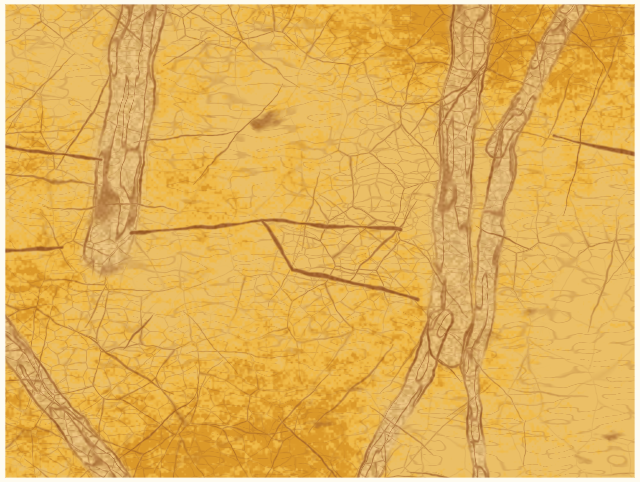
A WebGL 2 fragment shader for this texture:

```glsl
#version 300 es
precision highp float;

uniform vec2 u_resolution;
out vec4 fragColor;

const vec3 ORANGE = vec3(0.86, 0.60, 0.16);
const vec3 GOLD = vec3(0.94, 0.73, 0.28);
const vec3 PALE = vec3(0.92, 0.75, 0.40);
const vec3 BEIGE = vec3(0.87, 0.72, 0.48);
const vec3 BROWN = vec3(0.61, 0.36, 0.16);
const vec3 MARGIN = vec3(0.995, 0.985, 0.94);

// Band and crack ends: start xy, finish xy
const vec4 BANDS[7] = vec4[7](
  vec4(0.300, 1.02, 0.225, 0.49), vec4(0.975, 1.02, 0.930, 0.28),
  vec4(0.920, 0.34, 0.750, -0.02), vec4(1.070, 0.75, 0.975, 0.25),
  vec4(0.975, 0.27, 0.990, -0.02), vec4(-0.02, 0.33, 0.260, -0.02),
  vec4(1.040, 0.70, 1.200, 0.99));
const float BAND_WIDTHS[7] = float[7](0.060, 0.047, 0.028, 0.026, 0.018, 0.036, 0.026);
const vec4 CRACKS[7] = vec4[7](
  vec4(0.00, 0.48, 0.130, 0.490), vec4(0.27, 0.515, 0.55, 0.545),
  vec4(0.55, 0.545, 0.83, 0.525), vec4(0.55, 0.545, 0.60, 0.440),
  vec4(0.60, 0.44, 0.870, 0.380), vec4(0.00, 0.700, 0.21, 0.665),
  vec4(1.15, 0.72, 1.330, 0.675));

float hash(vec2 p) {
  return fract(sin(dot(p, vec2(127.1, 311.7))) * 43758.55);
}

float noise(vec2 p) {
  vec2 cell = floor(p), f = fract(p);
  f = f * f * (3.0 - 2.0 * f);
  float low = mix(hash(cell), hash(cell + vec2(1, 0)), f.x);
  float high = mix(hash(cell + vec2(0, 1)), hash(cell + vec2(1, 1)), f.x);
  return mix(low, high, f.y);
}

float fbm(vec2 p) {
  float sum = 0.0, gain = 0.5;
  for (int i = 0; i < 5; i++) {
    sum += gain * noise(p);
    p = mat2(1.6, 1.2, -1.2, 1.6) * p + 7.3;
    gain *= 0.5;
  }
  return sum / 0.97;
}

float ridge(vec2 p) {
  return 1.0 - abs(2.0 * noise(p) - 1.0);
}

float stroke(float d, float width, float px) {
  return 1.0 - smoothstep(width - px, width + px, d);
}

// x: signed distance across, y: unclamped position along, z: distance to segment
vec3 segment(vec2 p, vec2 a, vec2 b) {
  vec2 ab = b - a, ap = p - a;
  float t = dot(ap, ab) / dot(ab, ab);
  float across = (ab.x * ap.y - ab.y * ap.x) / length(ab);
  return vec3(across, t, length(ap - ab * clamp(t, 0.0, 1.0)));
}

// Distance to the cell walls of a jittered grid
float cellWall(vec2 p, float scale) {
  vec2 q = p * scale, cell = floor(q);
  float first = 9.0, second = 9.0;
  for (int y = -1; y <= 1; y++) {
    for (int x = -1; x <= 1; x++) {
      vec2 id = cell + vec2(x, y);
      float d = length(id + vec2(hash(id), hash(id + 41.7)) - q);
      second = min(second, max(first, d));
      first = min(first, d);
    }
  }
  return (second - first) * 0.5 / scale;
}

// Tapered veins in rising, falling and level families
float scatteredVeins(vec2 p, float aspect, float px) {
  float ink = 0.0;
  for (int i = 0; i < 68; i++) {
    vec2 seed = vec2(float(i), 3.7);
    float family = hash(seed), spread = hash(seed + 11.0);
    float angle = family < 0.48 ? mix(0.65, 1.35, spread)
                : family < 0.72 ? mix(-1.0, -0.5, spread) : mix(-0.25, 0.2, spread);
    vec2 reach = vec2(cos(angle), sin(angle)) * mix(0.04, 0.16, hash(seed + 23.0));
    vec2 mid = vec2(hash(seed + 31.0) * aspect, hash(seed + 47.0));
    vec3 s = segment(p, mid - reach, mid + reach);
    float taper = 1.0 - abs(2.0 * clamp(s.y, 0.0, 1.0) - 1.0);
    float width = mix(0.0006, 0.0026, hash(seed + 59.0)) * sqrt(taper);
    ink = max(ink, stroke(s.z, width, px) * mix(0.4, 0.85, hash(seed + 67.0)));
  }
  return ink;
}

void main() {
  vec2 p = gl_FragCoord.xy / u_resolution.y;
  float aspect = u_resolution.x / u_resolution.y;
  float px = max(1.0 / u_resolution.y, 0.0012);
  vec2 warp = vec2(fbm(p * 9.0), fbm(p * 9.0 + 31.0)) - 0.5;
  vec2 q = p + warp * 0.04;

  // Clouded ground with fine grain
  float grain = noise(p * 190.0) - 0.5;
  float corner = 1.0 - smoothstep(0.1, 0.75, length(p * vec2(0.7, 1.0)));
  float tone = 0.53 + 1.7 * (fbm(p * 3.2 + 5.0) - 0.5) + 0.45 * grain
             + 0.5 * (noise(p * vec2(45.0, 80.0)) - 0.5) - 0.3 * corner;
  vec3 color = mix(ORANGE, GOLD, smoothstep(0.12, 0.5, tone));
  color = mix(color, PALE, smoothstep(0.48, 0.85, tone));

  // Pale bands with lengthwise strands
  float band = 0.0, ink = 0.0;
  for (int i = 0; i < 7; i++) {
    float width = BAND_WIDTHS[i];
    vec3 s = segment(q, BANDS[i].xy, BANDS[i].zw);
    float mask = 1.0 - smoothstep(width * 0.6, width * 1.15, s.z);
    float strand = ridge(vec2(s.x * 75.0 + float(i) * 9.0, s.y * 7.0));
    float rim = stroke(abs(s.z - width * 0.8), 0.0025, px) * noise(p * 16.0);
    band = max(band, mask);
    ink = max(ink, max(mask * smoothstep(0.76, 1.0, strand) * 0.62, rim));
  }
  color = mix(color, BEIGE + 0.16 * grain, band * 0.8);

  // Patchy crack network and level crinkles
  float patches = smoothstep(0.42, 0.65, fbm(p * 4.0 + 17.0));
  float coarse = stroke(cellWall(q, 10.0), 0.0008, px) * 0.6;
  float fine = stroke(cellWall(q * vec2(1.0, 1.2), 27.0), 0.0005, px) * 0.45;
  float crinkle = smoothstep(0.86, 1.0, ridge(q * vec2(18.0, 85.0))) * 0.22;
  ink = max(ink, max(coarse * (0.25 + patches), max(fine * (patches + band * 0.5), crinkle)));

  // Long veins and heavy cracks
  ink = max(ink, scatteredVeins(q, aspect, px));
  for (int i = 0; i < 7; i++) {
    float d = segment(p + warp * 0.025, CRACKS[i].xy, CRACKS[i].zw).z;
    ink = max(ink, stroke(d, 0.001 + 0.0042 * noise(p * 24.0), px * 1.3) * 0.95);
  }
  float stain = smoothstep(0.77, 0.9, fbm(q * vec2(9.0, 17.0) + 3.0));
  ink = max(ink, stain * 0.7);
  color = mix(color, BROWN + 0.1 * grain, clamp(ink, 0.0, 1.0));

  // Light margin
  vec2 inset = min(p, vec2(aspect, 1.0) - p);
  float edge = min(inset.x - 0.002, inset.y);
  color = mix(MARGIN, color, smoothstep(0.009 - px, 0.009 + px, edge));
  fragColor = vec4(color, 1.0);
}
```
